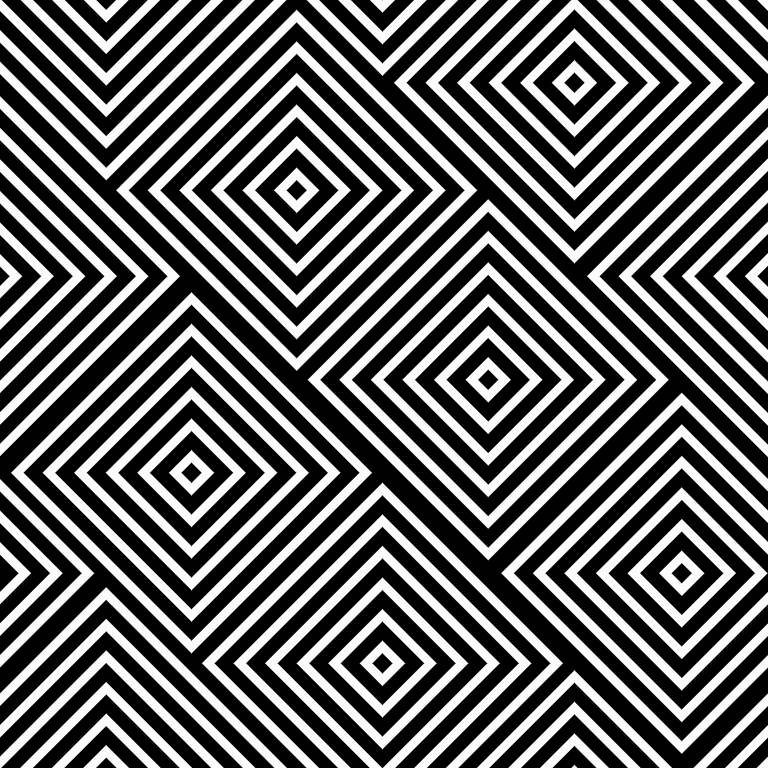
A WebGL 1 fragment shader for this pattern:

```glsl
precision highp float;

uniform vec2 u_resolution;

const vec3 INK = vec3(0.0);
const vec3 PAPER = vec3(0.99);

// Concentric diamonds, measured by the distance |x| + |y|
const float FIRST_RING = 0.0214;
const float RING_PITCH = 0.0411;
const float RING_HALF_WIDTH = 0.0082;
const float RING_COUNT = 6.0;
const float EDGE_SOFTNESS = 1.4;

// Two interleaved diagonal rows of four diamonds
const vec2 DIAGONAL_STEP = vec2(0.25, -0.25);
const vec2 ROW_A = vec2(0.1370, 0.0029);
const vec2 ROW_B = vec2(-0.0013, 0.6383);

// Slight drift of the centres along each row
const vec2 DRIFT_A_COS = vec2(0.0013, -0.0026);
const vec2 DRIFT_A_SIN = vec2(-0.0007, -0.0007);
const vec2 DRIFT_B_COS = vec2(0.0007, 0.0020);
const vec2 DRIFT_B_SIN = vec2(0.0007, -0.0039);

const float HALF_PI = 1.5707963;

// Diamond distance on a canvas that wraps at its borders
float wrappedDiamond(vec2 p, vec2 center) {
  vec2 offset = abs(fract(p - center + 0.5) - 0.5);
  return offset.x + offset.y;
}

float nearestDiamond(vec2 p) {
  float nearest = 1.0;
  for (int i = 0; i < 4; i++) {
    float n = float(i);
    float c = cos(n * HALF_PI);
    float s = sin(n * HALF_PI);
    vec2 along = n * DIAGONAL_STEP;
    vec2 centerA = ROW_A + along + c * DRIFT_A_COS + s * DRIFT_A_SIN;
    vec2 centerB = ROW_B + along + c * DRIFT_B_COS + s * DRIFT_B_SIN;
    nearest = min(nearest, wrappedDiamond(p, centerA));
    nearest = min(nearest, wrappedDiamond(p, centerB));
  }
  return nearest;
}

// Coverage of the rings, cut off beyond the last one
float ringCoverage(float d, float softness) {
  float fromRing = abs(mod(d - FIRST_RING + 0.5 * RING_PITCH, RING_PITCH) - 0.5 * RING_PITCH);
  float coverage = clamp(0.5 - (fromRing - RING_HALF_WIDTH) / softness, 0.0, 1.0);
  float limit = FIRST_RING + (RING_COUNT - 0.5) * RING_PITCH;
  return coverage * step(d, limit);
}

void main() {
  vec2 p = gl_FragCoord.xy / u_resolution;
  float pixel = 1.0 / min(u_resolution.x, u_resolution.y);
  float coverage = ringCoverage(nearestDiamond(p), EDGE_SOFTNESS * pixel);
  gl_FragColor = vec4(mix(INK, PAPER, coverage), 1.0);
}
```
